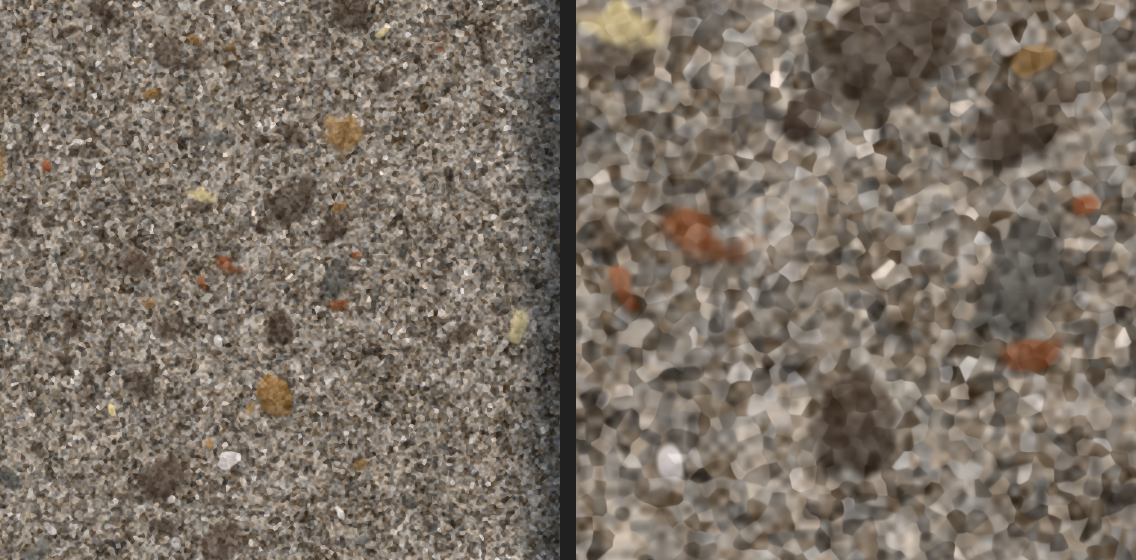
Left, the full canvas; right, a detail of the centre.
Give the GLSL for this texture, as a Shadertoy shader.

```glsl
// Weathered sandy concrete: soft Voronoi sand grains and layered noise,
// with scattered worn pebbles set into it on two jittered grids,
// and a shaded, cooler strip along the right side.

vec3 hash3(vec2 p) {
    vec3 q = fract(p.xyx * vec3(0.1031, 0.1030, 0.0973));
    q += dot(q, q.yxz + 33.33);
    return fract((q.xxy + q.yzz) * q.zyx);
}

float noise(vec2 p) {
    vec2 i = floor(p), f = fract(p);
    f = f * f * (3.0 - 2.0 * f);
    return mix(mix(hash3(i).x, hash3(i + vec2(1, 0)).x, f.x),
               mix(hash3(i + vec2(0, 1)).x, hash3(i + vec2(1, 1)).x, f.x), f.y);
}

// Random value per grain, blended softly across grain borders.
// x: brightness, y: tint, z: share of bright quartz
vec3 sandGrains(vec2 p) {
    vec2 cell = floor(p);
    vec4 sum = vec4(0.0);
    for (int y = -1; y <= 1; y++)
    for (int x = -1; x <= 1; x++) {
        vec2 id = cell + vec2(x, y);
        vec3 r = hash3(id + 7.0), look = hash3(id + 311.0);
        vec2 d = p - id - r.xy;
        float weight = exp(-13.0 * dot(d, d));
        sum += weight * vec4(look.xy, step(0.95, look.z), 1.0);
    }
    return sum.xyz / sum.w;
}

vec3 pebbleColor(float pick) {
    if (pick < 0.50) return vec3(0.32, 0.27, 0.23);  // dark brown
    if (pick < 0.67) return vec3(0.37, 0.36, 0.34);  // slate
    if (pick < 0.81) return vec3(0.49, 0.29, 0.18);  // rust
    if (pick < 0.90) return vec3(0.56, 0.43, 0.27);  // ochre
    if (pick < 0.97) return vec3(0.77, 0.70, 0.52);  // cream
    return vec3(0.82, 0.79, 0.78);                   // white
}

// Lays one grid of irregular, rotated ellipses over the sand
vec3 addPebbles(vec3 color, vec2 uv, float cells, float chance, float grit) {
    vec2 p = uv * cells, cell = floor(p);
    float wobble = noise(uv * 38.0 + cells) - 0.5 + 0.6 * (noise(uv * 95.0) - 0.5);
    for (int y = -1; y <= 1; y++)
    for (int x = -1; x <= 1; x++) {
        vec2 id = cell + vec2(x, y);
        vec3 place = hash3(id + cells * 13.0);
        vec3 shape = hash3(id + cells * 13.0 + 57.0);
        vec3 look = hash3(id + cells * 13.0 + 119.0);
        float density = mix(1.25, 0.3, smoothstep(0.3, 0.9, id.x / cells));
        if (place.z > chance * density) continue;

        vec2 d = p - id - 0.15 - 0.7 * place.xy;
        float angle = 3.1416 * shape.z;
        vec2 q = mat2(cos(angle), -sin(angle), sin(angle), cos(angle)) * d;
        float longRadius = mix(0.18, 0.42, shape.x * shape.x);
        float shortRadius = longRadius * mix(0.4, 0.85, shape.y);
        float dist = (length(q / vec2(longRadius, shortRadius)) - 1.0) * shortRadius;
        dist += 0.16 * wobble;

        // Faint shadow in the socket, then the pebble itself
        float socket = smoothstep(0.09, 0.0, dist) * smoothstep(0.15, -0.2, d.y);
        color *= 1.0 - 0.17 * socket;
        vec3 stone = pebbleColor(look.x) * (0.9 + 0.25 * look.z);
        stone *= 1.0 + 0.25 * clamp(d.y / longRadius, -1.0, 1.0) * look.y;
        stone += 0.4 * grit + 0.08 * (noise(uv * 55.0) - 0.5);
        color = mix(color, stone, smoothstep(0.045, -0.045, dist) * mix(0.65, 0.97, look.y));
    }
    return color;
}

void mainImage(out vec4 fragColor, in vec2 fragCoord) {
    vec2 uv = fragCoord / iResolution.y;
    float across = fragCoord.x / iResolution.x;

    // Sand: grains, fine grit and broader mottling
    vec3 grain = sandGrains(uv * 125.0 + 0.6 * noise(uv * 90.0));
    float grit = 0.32 * (grain.x - 0.5)
               + 0.24 * (noise(uv * 190.0) - 0.5)
               + 0.15 * (noise(uv * 62.0 + 40.0) - 0.5);
    float mottle = 0.09 * (noise(uv * 22.0) - 0.5) + 0.06 * (noise(uv * 7.0) - 0.5);
    vec3 color = 0.468 + grit + mottle + vec3(0.04, 0.0, -0.045);
    color += (grain.y - 0.5) * vec3(0.045, 0.0, -0.045);

    // Small dark pits and pale quartz specks
    float pit = smoothstep(0.73, 0.9, noise(uv * 72.0 + 200.0));
    color *= 1.0 - 0.3 * pit;
    color += 0.17 * grain.z * vec3(1.0, 1.0, 1.05);

    // Small stones first, larger ones over them
    color = addPebbles(color, uv, 21.0, 0.19, grit);
    color = addPebbles(color, uv, 9.0, 0.36, grit);

    // Cool shade toward the right side
    float shade = smoothstep(0.885, 1.0, across + 0.03 * (noise(uv * 9.0) - 0.5));
    color *= mix(vec3(1.0), vec3(0.56, 0.60, 0.65), shade);

    fragColor = vec4(clamp(color, 0.0, 1.0), 1.0);
}
```
